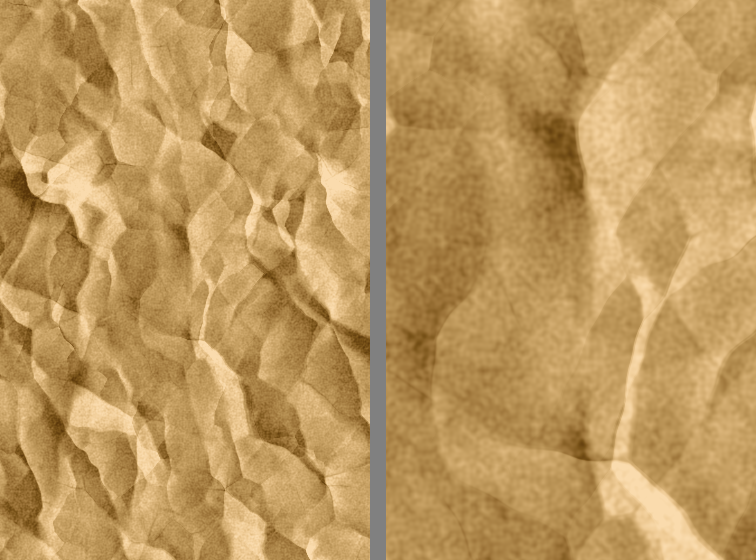
Left, the full canvas; right, a detail of the centre.
This texture is drawn by a WebGL 1 fragment shader. Its source:

```glsl
precision highp float;
// Crumpled brown kraft paper under raking light from the left.
// Warped layers of Voronoi facets give slopes with sharp or rounded folds;
// broken creases and fibre grain are added, and the tone indexes a colour ramp.
uniform vec2 u_resolution;

const vec2 LIGHT = vec2(-0.95, -0.31);   // direction towards the light
const float MID_TONE = 2.8;              // ramp position of flat paper
const float CONTRAST = 2.75;             // ramp steps per unit of slope
const float SHOULDER = 0.045;            // compression of extreme tones
const float FACET_TILT = 0.7;            // random lean of each facet
const float FOLD_SOFT = 9.0;             // fold sharpness, rounded folds
const float FOLD_SHARP = 75.0;           // fold sharpness, crisp folds
const float CREASE_WIDTH = 0.025;        // in cells
const float CREASE_DEPTH = 1.1;
const float RUMPLE = 0.32;               // small soft dents
const float GRAIN = 1.25;
const float GRAIN_SCALE = 250.0;

const vec3 SHADOW = vec3(0.36, 0.22, 0.04);
const vec3 UMBER  = vec3(0.48, 0.33, 0.10);
const vec3 BROWN  = vec3(0.61, 0.45, 0.22);
const vec3 OCHRE  = vec3(0.70, 0.55, 0.31);
const vec3 KRAFT  = vec3(0.78, 0.63, 0.39);
const vec3 SAND   = vec3(0.86, 0.71, 0.48);
const vec3 CREAM  = vec3(0.94, 0.80, 0.59);
const vec3 GLOW   = vec3(0.98, 0.86, 0.68);

vec2 hash2(vec2 p) {
  vec3 q = fract(p.xyx * vec3(0.1031, 0.1030, 0.0973));
  q += dot(q, q.yzx + 33.33);
  return fract((q.xx + q.yz) * q.zy);
}

float cornerSlope(vec2 cell, vec2 corner, vec2 f) {
  return dot(hash2(cell + corner) * 2.0 - 1.0, f - corner);
}

float gradientNoise(vec2 p) {
  vec2 i = floor(p), f = fract(p);
  vec2 u = f * f * f * (f * (f * 6.0 - 15.0) + 10.0);
  float low = mix(cornerSlope(i, vec2(0, 0), f), cornerSlope(i, vec2(1, 0), f), u.x);
  float high = mix(cornerSlope(i, vec2(0, 1), f), cornerSlope(i, vec2(1, 1), f), u.x);
  return mix(low, high, u.y);
}

vec2 noise2(vec2 p) {
  return vec2(gradientNoise(p), gradientNoise(p + vec2(47.3, 81.7)));
}

// x: lit slope of the folded facets, y: thin line along the facet borders
vec2 facets(vec2 p, float scale, float angle, float bulge, float crisp) {
  float c = cos(angle), s = sin(angle);
  mat2 turn = mat2(c, -s, s, c);
  float sharpness = mix(FOLD_SOFT, FOLD_SHARP, crisp * crisp);
  vec2 q = turn * p * scale * vec2(1.3, 0.75) + scale * 7.3;
  vec2 cell = floor(q), f = fract(q);
  vec2 offset = vec2(0.0), tilt = vec2(0.0);
  float total = 0.0, nearest = 9.0, second = 9.0;
  for (int j = -1; j <= 1; j++) {
    for (int i = -1; i <= 1; i++) {
      vec2 neighbour = vec2(float(i), float(j));
      vec2 away = f - neighbour - 0.07 - 0.86 * hash2(cell + neighbour);
      float d = dot(away, away);
      float weight = exp(-sharpness * min(d, 1.1));
      offset += weight * away;
      tilt += weight * (hash2(cell + neighbour + 37.0) - 0.5);
      total += weight;
      second = min(second, max(nearest, d));
      nearest = min(nearest, d);
    }
  }
  offset /= total;
  tilt /= total;
  // facets stay calm inside and steepen towards their folds
  float steep = min(dot(offset, offset), 0.4);
  vec2 slope = bulge * offset * (0.3 + 4.0 * steep) + FACET_TILT * tilt;
  float border = (sqrt(second) - sqrt(nearest)) / CREASE_WIDTH;
  return vec2(dot(slope, turn * LIGHT), exp(-border * border));
}

vec3 paperRamp(float t) {
  vec3 c = mix(SHADOW, UMBER, clamp(t + 1.0, 0.0, 1.0));
  c = mix(c, BROWN, clamp(t, 0.0, 1.0));
  c = mix(c, OCHRE, clamp(t - 1.0, 0.0, 1.0));
  c = mix(c, KRAFT, clamp(t - 2.0, 0.0, 1.0));
  c = mix(c, SAND, clamp(t - 3.0, 0.0, 1.0));
  c = mix(c, CREAM, clamp(t - 4.0, 0.0, 1.0));
  return mix(c, GLOW, clamp(t - 5.0, 0.0, 1.0));
}

void main() {
  vec2 p = gl_FragCoord.xy / u_resolution.y;

  // bend long folds gently and roughen them a little
  vec2 w = p + 0.06 * noise2(p * 3.5) + 0.016 * noise2(p * 11.0 + 5.0);
  w += 0.006 * noise2(p * 40.0 + 9.0);
  vec2 v = w + 0.03 * noise2(p * 6.0 + 17.0);

  // where folds are crisp, and where the sheet is more crushed
  float crisp = smoothstep(-0.35, 0.3, gradientNoise(p * 7.0 + 21.0));
  float crispSmall = smoothstep(-0.4, 0.25, gradientNoise(p * 9.0 + 52.0));
  float crush = smoothstep(-0.35, 0.35, gradientNoise(p * 5.0 + 63.0));

  vec2 broad  = facets(w, 4.4, 0.45, -1.0, crisp);
  vec2 medium = facets(v, 6.8, -0.4, 1.0, crispSmall);
  vec2 cross  = facets(w, 8.0, 1.0, -1.0, crisp);
  vec2 small  = facets(v, 12.0, 0.25, 1.0, crispSmall);
  vec2 fine   = facets(w, 22.0, -0.7, -1.0, crisp);

  float slope = 0.4 * broad.x + 0.62 * medium.x + 0.55 * cross.x;
  slope += mix(0.3, 0.9, crush) * small.x + mix(0.1, 0.5, crush) * fine.x;
  slope += RUMPLE * (gradientNoise(v * vec2(26.0, 17.0)) + 0.5 * gradientNoise(w * 55.0));

  // broken crease lines, some worn pale and some dark
  float worn = gradientNoise(p * 12.0 + 30.0);
  float dark = smoothstep(0.0, 0.3, worn), pale = smoothstep(0.05, 0.35, -worn);
  float crease = dark * (cross.y + 0.6 * small.y) - 0.6 * pale * (medium.y + 0.5 * small.y);
  crease += 0.5 * crush * pale * fine.y;

  float grain = gradientNoise(p * GRAIN_SCALE) + 0.6 * gradientNoise(p * GRAIN_SCALE * 0.47 + 3.0);
  float lit = CONTRAST * slope;
  lit /= sqrt(1.0 + SHOULDER * lit * lit);
  float tone = MID_TONE + lit - CREASE_DEPTH * crease + GRAIN * grain;
  gl_FragColor = vec4(paperRamp(tone), 1.0);
}
```
